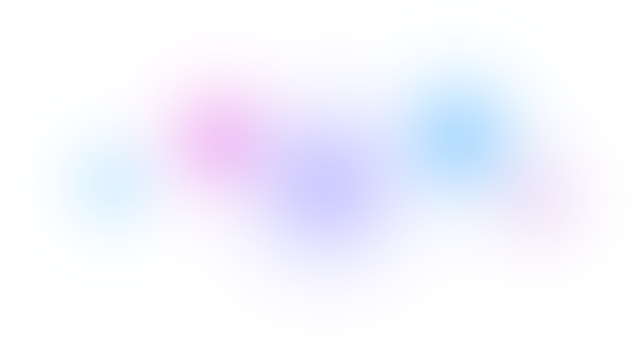
Give the GLSL for this background, as a WebGL 1 fragment shader.

```glsl
precision highp float;
// Soft pastel glows on white: pink, violet and sky blue in the middle,
// with a paler cyan and a paler rose at the two sides.
// Each glow is a round Gaussian tint; tints multiply where they overlap.

uniform vec2 u_resolution;

const vec3 WHITE  = vec3(1.0);
const vec3 PINK   = vec3(0.965, 0.800, 0.965);
const vec3 VIOLET = vec3(0.812, 0.805, 1.000);
const vec3 SKY    = vec3(0.720, 0.880, 1.000);
const vec3 CYAN   = vec3(0.880, 0.953, 1.000);
const vec3 ROSE   = vec3(0.960, 0.920, 0.980);

// Gaussian falloff: 1 at the centre, spread is the standard deviation
float falloff(vec2 offset, float spread) {
  return exp(-0.5 * dot(offset, offset) / (spread * spread));
}

// Filter colour of one glow, white far from its centre
vec3 glow(vec2 p, vec2 centre, float spread, vec3 tint) {
  return mix(WHITE, tint, falloff(p - centre, spread));
}

void main() {
  // Canvas centre is the origin, one unit is the canvas height
  vec2 p = (gl_FragCoord.xy - 0.5 * u_resolution) / u_resolution.y;

  // Three main glows
  vec3 color = WHITE;
  color *= glow(p, vec2(-0.290,  0.100), 0.119, PINK);
  color *= glow(p, vec2( 0.019, -0.029), 0.157, VIOLET);
  color *= glow(p, vec2( 0.400,  0.107), 0.126, SKY);

  // Two faint side glows
  color *= glow(p, vec2(-0.593, -0.024), 0.107, CYAN);
  color *= glow(p, vec2( 0.619, -0.065), 0.117, ROSE);

  gl_FragColor = vec4(color, 1.0);
}
```
